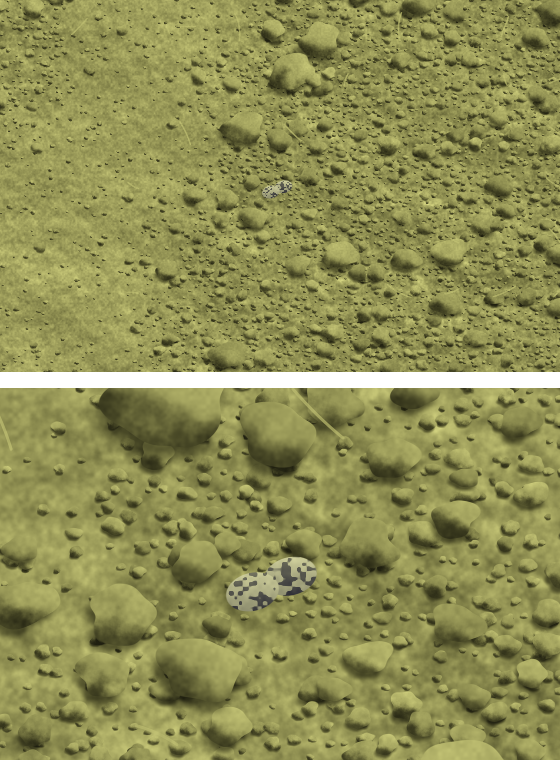
Top, the full canvas; bottom, a detail of the centre.
Give the GLSL for this texture, as a Shadertoy shader.

```glsl
// Sunlit dry olive soil: a smooth diagonal lane beside rough ground with clods, stones and straw.

const vec2 TO_SUN = vec2(0.35, 0.94);

float hash(vec2 p) {
    vec3 q = fract(vec3(p.xyx) * 0.1031);
    q += dot(q, q.yzx + 33.33);
    return fract((q.x + q.y) * q.z);
}

vec2 hash2(vec2 p) {
    return vec2(hash(p), hash(p + 71.7));
}

float noise(vec2 p) {
    vec2 i = floor(p), f = fract(p);
    f = f * f * (3.0 - 2.0 * f);
    return mix(mix(hash(i), hash(i + vec2(1, 0)), f.x),
               mix(hash(i + vec2(0, 1)), hash(i + vec2(1, 1)), f.x), f.y);
}

float fbm(vec2 p) {
    float sum = 0.0, amp = 0.5;
    for (int i = 0; i < 5; i++) {
        sum += amp * noise(p);
        p = mat2(1.6, 1.2, -1.2, 1.6) * p + 7.3;
        amp *= 0.55;
    }
    return sum;
}

mat2 rotation(float a) {
    return mat2(cos(a), sin(a), -sin(a), cos(a));
}

// 0 in the smooth lane, 1 in the cloddy ground on either side
float roughness(vec2 p) {
    float wander = 0.16 * (noise(p * 5.0) - 0.5);
    float right = smoothstep(-0.1, 0.14, p.x - 0.42 - 0.22 * p.y + wander);
    float left = smoothstep(0.06, -0.06, p.x - 0.36 * (p.y - 0.5) + wander);
    return max(right, left * smoothstep(0.4, 0.6, p.y));
}

// Light on a height field: slopes that face the sun are brighter
float relief(vec2 p, float scale, float reach) {
    return fbm(p * scale) - fbm(p * scale + TO_SUN * reach);
}

// Distance from a stone's centre, 1 at its lumpy outline
float outline(vec2 d, float size, float phase) {
    d = rotation(phase) * (d * vec2(0.92, 1.15));
    float a = atan(d.y, d.x);
    float lumps = 1.0 + 0.10 * sin(2.0 * a + phase) + 0.08 * sin(3.0 * a + phase * 5.0)
                + 0.05 * sin(5.0 * a + phase * 3.0);
    return length(d) / (size * lumps);
}

// Paints one layer of scattered stones, far rows first
float stones(float tone, vec2 p, float scale, float seed, float inLane, float inRough, float pixel) {
    vec2 g = p * scale;
    vec2 cell = floor(g);
    float bumps = noise(g * 4.0 + seed) - 0.5;
    float grain = fbm(g * 3.0 + seed) - 0.5;
    for (int y = 1; y >= -1; y--)
    for (int x = -1; x <= 1; x++) {
        vec2 id = cell + vec2(x, y);
        vec2 r = hash2(id + seed), s = hash2(id + seed + 19.1);
        vec2 centre = id + 0.5 + 0.7 * (r - 0.5);
        if (s.x > mix(inLane, inRough, roughness(centre / scale))) continue;
        float size = mix(0.17, 0.47, s.y * s.y);
        float phase = 6.283 * hash(id + seed + 43.0);
        vec2 d = g - centre;

        float shade = outline(d + TO_SUN * size * 0.38, size, phase) + 0.25 * bumps;
        tone *= 1.0 - 0.5 * smoothstep(1.15, 0.65, shade);

        float q = outline(d, size, phase) + 0.22 * bumps;
        float blur = pixel * scale / size;
        float facing = dot(d / size, TO_SUN) + 0.9 * grain + 0.4 * bumps;
        float top = mix(0.53, 0.67, r.y);
        float lit = mix(0.31, top, smoothstep(-0.75, 0.1, facing)) + 0.07 * facing + 0.16 * grain;
        tone = mix(tone, lit, smoothstep(1.0 + blur, 1.0 - blur, q));
    }
    return tone;
}

// Sparse curved dry stalks: coverage of a thin line
float straw(vec2 p, float scale, float pixel) {
    vec2 id = floor(p * scale);
    vec2 r = hash2(id + 5.0);
    vec2 d = rotation(6.283 * r.x) * (fract(p * scale) - 0.5);
    d.y += (r.y - 0.5) * 2.0 * d.x * d.x;
    float dist = length(vec2(max(abs(d.x) - mix(0.1, 0.3, r.y), 0.0), d.y)) / scale;
    return step(hash(id + 29.0), 0.28) * smoothstep(0.0012 + pixel, 0.0008, dist);
}

// Pale speckled egg: x is its tone, y its coverage
vec2 egg(vec2 p, vec2 centre, float pixel) {
    vec2 d = rotation(-0.25) * (p - centre) / vec2(0.024, 0.017);
    float speckle = smoothstep(0.55, 0.7, noise(p * 230.0));
    float tone = 0.68 + 0.12 * dot(d, TO_SUN) - 0.36 * speckle;
    return vec2(tone, smoothstep(1.0 + pixel * 50.0, 1.0 - pixel * 50.0, length(d)));
}

vec3 soilColour(float tone) {
    return vec3(tone, tone, tone * mix(0.49, 0.63, tone));
}

void mainImage(out vec4 fragColor, in vec2 fragCoord) {
    vec2 p = fragCoord / iResolution.y;
    float pixel = 0.75 / iResolution.y;
    float rough = roughness(p);

    // Bare ground: broad swells, crumbs and fine grit
    float tone = mix(0.615, 0.58, rough);
    tone += 0.025 * sin(p.x * 9.0 + p.y * 16.0 + 3.0 * noise(p * 3.0));
    tone += mix(0.16, 0.24, rough) * relief(p, 9.0, 0.35);
    tone += mix(0.20, 0.36, rough) * relief(p, 38.0, 0.5);
    tone += 0.10 * (noise(p * 190.0) - 0.5);

    // Crumbs to boulders
    tone = stones(tone, p, 62.0, 11.0, 0.16, 0.62, pixel);
    tone = stones(tone, p, 31.0, 37.0, 0.07, 0.55, pixel);
    tone = stones(tone, p, 16.0, 53.0, 0.04, 0.48, pixel);
    tone = stones(tone, p, 8.5, 83.0, 0.04, 0.36, pixel);

    // Eggs in the hollow, then straw and surface dust
    vec2 far = egg(p, vec2(0.762, 0.498), pixel), near = egg(p, vec2(0.728, 0.484), pixel);
    tone = mix(tone, far.x, far.y);
    tone = mix(tone, near.x, near.y);
    tone = mix(tone, 0.74, 0.7 * straw(p, 7.0, pixel));
    tone += 0.06 * (noise(p * 260.0 + 9.0) - 0.5);

    vec3 colour = soilColour(clamp(tone, 0.12, 0.85));
    colour.b += 0.12 * max(far.y, near.y);
    fragColor = vec4(colour, 1.0);
}
```
